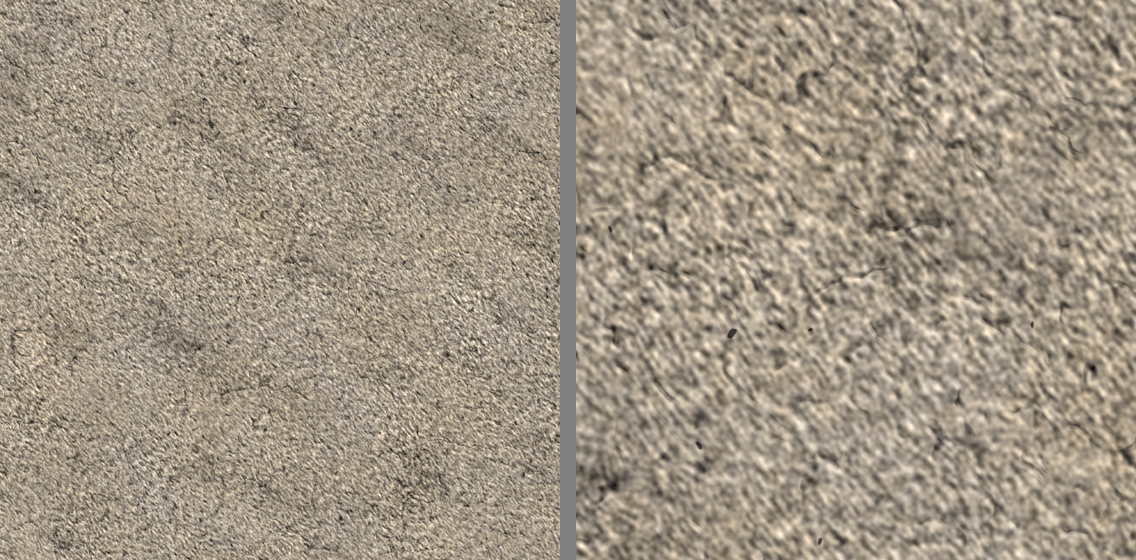
Left, the full canvas; right, a detail of the centre.
A Shadertoy shader for this texture:

```glsl
#define STONE_COLOR vec3(0.642, 0.594, 0.528)
#define WARM_SHIFT vec3(0.024, 0.0, -0.052)
#define GRAIN_ANGLE -0.74
#define BED_ANGLE -0.52
#define GRAIN_SCALE vec2(86.0, 228.0)
#define GRAIN_CONTRAST 0.78
#define PATCH_CONTRAST 0.27
#define CRACK_DEPTH 0.32
#define CRACK_WIDTH 0.0017
#define PIT_DEPTH 0.65
#define PIT_GRID 24.0
#define PIT_CHANCE 0.16

// Integer hash: two values in 0..1 per lattice cell
vec2 hash2(vec2 cell) {
    uvec2 v = uvec2(ivec2(cell)) * 1664525u + 1013904223u;
    v.x += v.y * 1664525u;
    v.y += v.x * 1664525u;
    v ^= v >> 16u;
    v.x += v.y * 1664525u;
    v.y += v.x * 1664525u;
    v ^= v >> 16u;
    return vec2(v & 65535u) / 65535.0;
}

float cornerSlope(vec2 cell, vec2 offset) {
    float angle = 6.2831853 * hash2(cell).x;
    return dot(vec2(cos(angle), sin(angle)), offset);
}

// Gradient noise, roughly -0.7..0.7
float noise(vec2 p) {
    vec2 i = floor(p), f = p - i;
    vec2 u = f * f * f * (f * (f * 6.0 - 15.0) + 10.0);
    vec2 e = vec2(1.0, 0.0);
    float low = mix(cornerSlope(i, f), cornerSlope(i + e.xy, f - e.xy), u.x);
    float high = mix(cornerSlope(i + e.yx, f - e.yx), cornerSlope(i + e.xx, f - e.xx), u.x);
    return mix(low, high, u.y);
}

float fbm(vec2 p) {
    float sum = 0.0, amplitude = 1.0;
    for (int octave = 0; octave < 4; octave++) {
        sum += amplitude * noise(p);
        p = mat2(1.6, 1.2, -1.2, 1.6) * p + 17.3;
        amplitude *= 0.55;
    }
    return sum;
}

// Coordinates whose x axis runs along the given angle
vec2 alongAngle(vec2 p, float angle) {
    float c = cos(angle), s = sin(angle);
    return vec2(c * p.x + s * p.y, c * p.y - s * p.x);
}

// Fine slanted fibres, crossed at slightly different angles
float grain(vec2 p) {
    vec2 bent = p + 0.005 * vec2(noise(p * 23.0), noise(p * 23.0 + 41.0));
    float fibres = 0.62 * noise(alongAngle(bent, GRAIN_ANGLE) * GRAIN_SCALE);
    fibres += 0.52 * noise(alongAngle(bent, GRAIN_ANGLE - 0.25) * GRAIN_SCALE * 1.2 + 73.0);
    fibres += 0.28 * noise(alongAngle(bent, GRAIN_ANGLE + 0.4) * GRAIN_SCALE * 0.75 + 29.0);
    return fibres + 0.45 * noise(p * 245.0 + 11.0);
}

// Broken jagged lines along the zero contours of warped noise, long to short
float cracks(vec2 p) {
    vec2 rough = p + 0.008 * vec2(fbm(p * 36.0), fbm(p * 36.0 + 55.0));
    float sum = 0.0, scale = 5.0;
    for (int layer = 0; layer < 4; layer++) {
        float seed = 31.0 * float(layer);
        vec2 q = alongAngle(rough, BED_ANGLE - 0.12 * float(layer)) * vec2(0.55, 1.3);
        float dist = abs(noise(q * scale + seed)) / scale;
        float present = smoothstep(0.02, 0.34, noise(p * scale * 1.4 + seed + 90.0));
        float line = 1.0 - smoothstep(0.2 * CRACK_WIDTH, 1.5 * CRACK_WIDTH, dist);
        float shade = 1.0 - smoothstep(0.0, 4.0 * CRACK_WIDTH, dist);
        sum += present * (0.8 * line + 0.2 * shade);
        scale *= 2.1;
    }
    return min(sum, 1.0);
}

// Sparse small dark holes, one at most per cell
float pits(vec2 p, float pixel) {
    vec2 cell = floor(p * PIT_GRID);
    vec2 place = 0.2 + 0.6 * hash2(cell + 300.0);
    vec2 kind = hash2(cell + 700.0);
    vec2 d = alongAngle(p - (cell + place) / PIT_GRID, 3.14 * place.x);
    d += 0.002 * noise(p * 160.0);
    float radius = mix(0.0010, 0.0030, kind.y * kind.y);
    float dist = length(d * vec2(0.65, 1.2)) - radius;
    return step(kind.x, PIT_CHANCE) * (1.0 - smoothstep(-pixel, pixel, dist));
}

void mainImage(out vec4 fragColor, in vec2 fragCoord) {
    vec2 p = fragCoord / iResolution.y;
    float pixel = 1.0 / iResolution.y;

    // Broad weathered patches stretched along the bedding
    vec2 bed = alongAngle(p, BED_ANGLE);
    float patches = fbm(bed * vec2(3.5, 9.0) + 8.0);
    float hollows = smoothstep(0.20, 0.52, fbm(bed * vec2(6.0, 16.0) + 60.0));
    float mottle = noise(alongAngle(p, GRAIN_ANGLE) * vec2(26.0, 60.0) + 5.0);

    // Surface relief
    float strength = GRAIN_CONTRAST * (1.0 + 0.45 * noise(p * 9.0 + 20.0));
    float tone = 1.0 + strength * grain(p);
    tone += PATCH_CONTRAST * (0.38 * patches + 0.36 * mottle - 0.50 * hollows) + 0.02;

    // Cracks with a lit lower edge, then pits
    float crack = cracks(p);
    float litEdge = cracks(p + vec2(0.0016, 0.0028)) * (1.0 - crack);
    tone += CRACK_DEPTH * (0.6 * litEdge - crack);
    tone *= 1.0 - PIT_DEPTH * pits(p, pixel);

    // Drift between ochre and grey
    float warmth = 0.7 * fbm(p * 6.0 + 130.0) + 0.9 * noise(p * 80.0 + 210.0);
    vec3 color = STONE_COLOR * tone * (1.0 + WARM_SHIFT * warmth);
    fragColor = vec4(clamp(color, 0.0, 1.0), 1.0);
}
```
